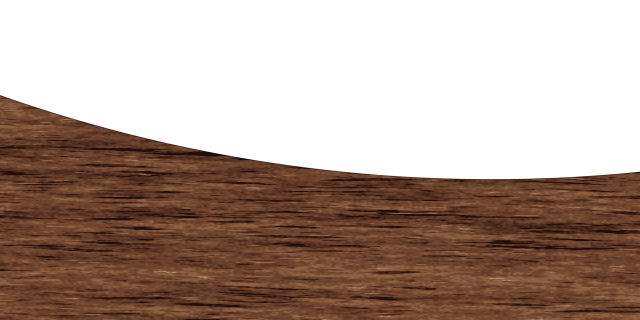
Reproduce this background procedurally as a WebGL 1 fragment shader.

```glsl
precision highp float;
// Dark walnut grain below a shallow concave arc, with a plain white field above.

uniform vec2 u_resolution;

// Lengths are in canvas heights
const vec2 ARC_CENTRE = vec2(1.536, 5.06);
const float ARC_RADIUS = 4.62;
const float RIM_WIDTH = 0.005;
const float GRAIN_SLOPE = 0.022;
const float GRAIN_WAVE = 0.0025;
const float BASE_TONE = 0.53;
const float FIBRE_CONTRAST = 0.85;
const float PORE_DEPTH = 0.36;

const vec3 WHITE = vec3(1.0);
const vec3 PORE_BROWN = vec3(0.12, 0.055, 0.035);
const vec3 DARK_BROWN = vec3(0.31, 0.17, 0.11);
const vec3 MID_BROWN = vec3(0.43, 0.27, 0.18);
const vec3 WARM_BROWN = vec3(0.56, 0.38, 0.26);
const vec3 PALE_FIBRE = vec3(0.71, 0.58, 0.48);

float hash(vec2 p) {
  vec3 q = fract(vec3(p.xyx) * 0.1031);
  q += dot(q, q.yzx + 33.33);
  return fract((q.x + q.y) * q.z);
}

// Smooth lattice noise, 0 to 1
float noise(vec2 p) {
  vec2 cell = floor(p);
  vec2 f = fract(p);
  f = f * f * (3.0 - 2.0 * f);
  float low = mix(hash(cell), hash(cell + vec2(1.0, 0.0)), f.x);
  float high = mix(hash(cell + vec2(0.0, 1.0)), hash(cell + 1.0), f.x);
  return mix(low, high, f.y);
}

// Soft elongated patch
float band(vec2 p, vec2 centre, vec2 size) {
  vec2 d = (p - centre) / size;
  return exp(-dot(d, d));
}

// Cellular layer of thin dashes; density is the share of cells that hold one
float pores(vec2 p, float density) {
  vec2 cell = floor(p);
  float mask = 0.0;
  for (int j = -1; j <= 1; j++) {
    for (int i = -1; i <= 1; i++) {
      vec2 id = cell + vec2(float(i), float(j));
      vec2 jitter = vec2(hash(id + 17.3), hash(id + 51.7));
      vec2 size = vec2(0.35 + 0.45 * jitter.y, 0.2 + 0.25 * jitter.x);
      vec2 d = (p - id - jitter) / size;
      float present = step(hash(id + 83.1), density);
      mask = max(mask, present * (1.0 - smoothstep(0.25, 1.0, dot(d, d))));
    }
  }
  return mask;
}

// Broad dark streaks minus pale areas
float shade(vec2 p) {
  float dark = band(p, vec2(0.15, 0.435), vec2(0.50, 0.023));
  dark += band(p, vec2(0.25, 0.315), vec2(0.50, 0.016));
  dark += band(p, vec2(0.55, 0.512), vec2(0.42, 0.014));
  dark += band(p, vec2(0.95, 0.330), vec2(0.50, 0.012));
  dark += 1.4 * band(p, vec2(0.93, 0.236), vec2(0.16, 0.009));
  dark += band(p, vec2(1.80, 0.305), vec2(0.30, 0.014));
  dark += band(p, vec2(1.75, 0.245), vec2(0.28, 0.014));
  dark += band(p, vec2(1.30, 0.110), vec2(0.09, 0.007));
  float pale = band(p, vec2(1.60, 0.140), vec2(0.60, 0.080));
  pale += 0.7 * band(p, vec2(0.10, 0.630), vec2(0.35, 0.050));
  pale += 0.5 * band(p, vec2(0.35, 0.130), vec2(0.50, 0.050));
  return dark - 0.45 * pale;
}

vec3 woodColour(float tone) {
  vec3 c = mix(PORE_BROWN, DARK_BROWN, smoothstep(0.0, 0.33, tone));
  c = mix(c, MID_BROWN, smoothstep(0.28, 0.56, tone));
  c = mix(c, WARM_BROWN, smoothstep(0.54, 0.80, tone));
  return mix(c, PALE_FIBRE, smoothstep(0.88, 1.15, tone));
}

vec3 wood(vec2 p) {
  // Tilt the grain and let it wander gently
  vec2 g = p + vec2(0.0, GRAIN_SLOPE * p.x);
  g.y += GRAIN_WAVE * (sin(5.0 * p.x + 23.0 * p.y) + 0.6 * sin(13.0 * p.x - 41.0 * p.y));
  float streak = shade(g - vec2(0.0, GRAIN_SLOPE * 0.9));

  // Fibres from broad to fine
  float fibre = 0.30 * noise(g * vec2(2.5, 48.0));
  fibre += 0.34 * noise(g * vec2(9.0, 110.0) + 7.0);
  fibre += 0.26 * noise(g * vec2(36.0, 190.0) + 31.0);
  fibre += 0.26 * noise(g * vec2(120.0, 256.0) + 63.0);
  float tone = BASE_TONE + FIBRE_CONTRAST * (fibre - 0.58) - 0.15 * streak;

  // Long and short dark pores gather in the streaks
  float longPores = pores(g * vec2(4.0, 75.0), 0.22 + 0.38 * streak);
  float shortPores = pores(g * vec2(13.0, 125.0) + 29.0, 0.17 + 0.22 * streak);
  tone -= PORE_DEPTH * (longPores + 0.65 * shortPores);

  // Sparse pale flecks
  tone += 0.30 * pores(g * vec2(17.0, 140.0) + 71.0, 0.06);
  return woodColour(tone);
}

void main() {
  vec2 p = gl_FragCoord.xy / u_resolution.y;
  float pixel = 1.0 / u_resolution.y;
  float depth = length(p - ARC_CENTRE) - ARC_RADIUS;

  vec3 surface = wood(p);
  surface *= mix(0.55, 1.0, smoothstep(0.0, RIM_WIDTH, depth));
  float coverage = smoothstep(-0.7 * pixel, 0.7 * pixel, depth);
  gl_FragColor = vec4(mix(WHITE, surface, coverage), 1.0);
}
```
